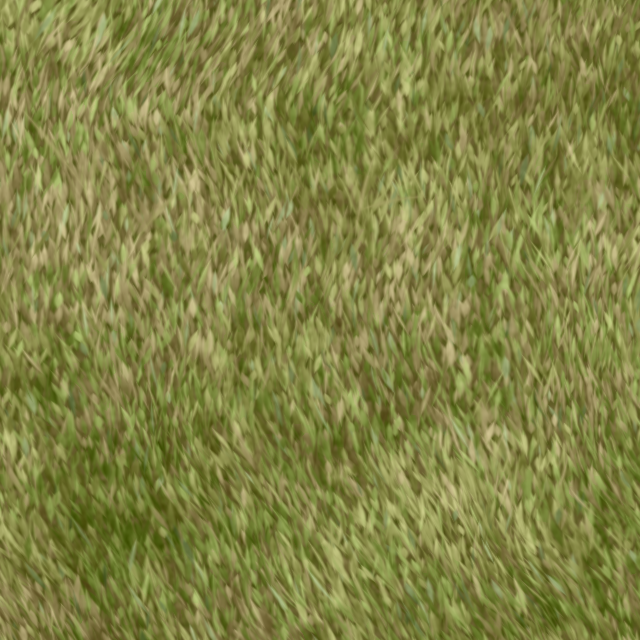
Give the GLSL for this texture, as a WebGL 2 fragment shader.

```glsl
#version 300 es
precision highp float;
precision highp int;

uniform vec2 u_resolution;
out vec4 outColor;

// Integer hash giving three values in 0..1
vec3 hash3(ivec3 cell) {
  uvec3 v = uvec3(cell) * 1664525u + 1013904223u;
  v.x += v.y * v.z; v.y += v.z * v.x; v.z += v.x * v.y;
  v ^= v >> 16u;
  v.x += v.y * v.z; v.y += v.z * v.x; v.z += v.x * v.y;
  return vec3(v >> 8u) / 16777216.0;
}

// Three independent channels of smooth value noise
vec3 noise3(vec2 p, int seed) {
  ivec2 i = ivec2(floor(p));
  vec2 f = fract(p);
  f = f * f * (3.0 - 2.0 * f);
  vec3 low = mix(hash3(ivec3(i, seed)), hash3(ivec3(i + ivec2(1, 0), seed)), f.x);
  vec3 high = mix(hash3(ivec3(i + ivec2(0, 1), seed)), hash3(ivec3(i + 1, seed)), f.x);
  return mix(low, high, f.y);
}

// Coverage of a tapered, bent blade; size holds half width and half length
float bladeMask(vec2 q, vec2 size, float bend, float soft) {
  q.x += bend * q.y * q.y;
  float along = q.y / size.y;
  return smoothstep(-soft, soft, size.x * (1.0 - along * along) - abs(q.x));
}

// Tone runs from shade to sunlit; kind picks straw, bluish, fresh or plain
vec3 bladeColor(float tone, float kind, float straw, float fresh) {
  vec3 color = mix(vec3(0.30, 0.31, 0.05), vec3(0.75, 0.76, 0.49), tone);
  if (kind < straw) return color + vec3(0.04, -0.02, 0.055);
  if (kind > 0.96) return color + vec3(-0.04, 0.02, 0.08);
  if (kind > 1.0 - fresh) return color + vec3(-0.05, 0.01, -0.035);
  return color;
}

void main() {
  vec2 p = gl_FragCoord.xy / u_resolution.y;
  float soft = max(0.0036, 0.8 / u_resolution.y);

  // Sheared lawn space, in which the prevailing lean is upright
  vec2 lawn = p;
  lawn.x += p.y * (0.42 - 0.32 * p.y) + 0.04 * noise3(p * 6.0, 74).x;

  // Broad patches and small tufts of dryness, freshness and light
  vec3 patches = 0.6 * noise3(p * 5.0, 71) + 0.4 * noise3(p * 13.0, 72);
  vec3 tufts = noise3(lawn * vec2(46.0, 26.0), 76) - 0.5;
  float straw = mix(0.05, 0.65, smoothstep(0.3, 0.75, patches.x + 0.3 * tufts.x));
  float fresh = mix(0.08, 0.6, smoothstep(0.35, 0.7, patches.y + 0.3 * tufts.y));
  float light = (patches.z - 0.5) * 0.46 + tufts.z * 0.3 - (fresh - 0.3) * 0.2;

  // Shaded thatch underneath, with fine mottling
  vec3 mottle = noise3(p * 130.0, 73);
  vec3 color = mix(vec3(0.31, 0.33, 0.08), vec3(0.44, 0.39, 0.21), mottle.x);

  // Overlapping layers of short blades
  const vec2 pitch = vec2(0.017, 0.034);
  for (int layer = 0; layer < 6; layer++) {
    vec2 shift = fract(float(layer) * vec2(0.618, 0.382));
    ivec2 home = ivec2(floor(lawn / pitch + shift));
    for (int k = 0; k < 9; k++) {
      ivec2 cell = home + ivec2(k % 3, k / 3) - 1;
      vec3 place = hash3(ivec3(cell, layer));
      vec3 shape = fract(place * 89.0);
      vec3 look = fract(place.yzx * 1531.0);
      vec2 q = lawn - (vec2(cell) + place.xy - shift) * pitch;
      q.x -= (place.z + look.z - 1.0) * 0.62 * q.y;
      vec2 size = vec2(mix(0.0024, 0.0058, shape.x * shape.x), mix(0.008, 0.024, shape.y));
      float mask = bladeMask(q, size, (shape.z - 0.5) * 7.0, soft);
      if (mask > 0.0) {
        // Brighter towards the tip and on one side
        float tone = look.x * 0.82 + 0.025 * float(layer) + 0.07 + light
                   + 0.1 * q.y / size.y + 0.05 * clamp(q.x / size.x, -1.0, 1.0);
        color = mix(color, bladeColor(clamp(tone, -0.02, 1.1), look.y, straw, fresh), mask * 0.8);
      }
    }
  }

  // A few long dry stems lying across the lawn
  for (int k = 0; k < 6; k++) {
    vec3 place = hash3(ivec3(k, 31, 300));
    vec3 shape = fract(place.zxy * 89.0);
    float angle = mix(-0.9, 1.4, place.z);
    vec2 axis = vec2(sin(angle), cos(angle));
    vec2 d = p - place.xy;
    vec2 q = vec2(d.x * axis.y - d.y * axis.x, dot(d, axis));
    float mask = bladeMask(q, vec2(0.0034, mix(0.03, 0.075, shape.x)), (shape.y - 0.5) * 7.0, soft);
    color = mix(color, mix(vec3(0.64, 0.62, 0.38), vec3(0.78, 0.72, 0.53), shape.z), mask * 0.65);
  }

  color += (mottle.y - 0.5) * 0.06;
  outColor = vec4(clamp(color, 0.0, 1.0), 1.0);
}
```
